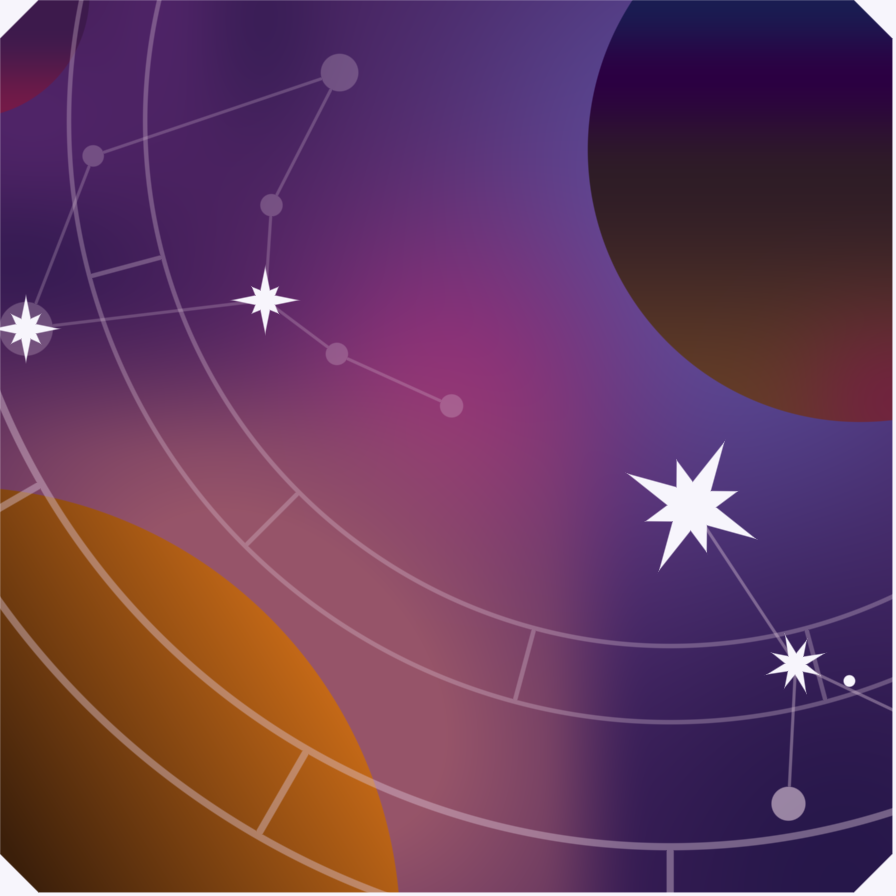
Write a Shadertoy shader that draws this background.

```glsl
const vec3 INDIGO = vec3(0.27, 0.12, 0.35);
const vec3 BLUE = vec3(0.36, 0.31, 0.62);
const vec3 MAGENTA = vec3(0.59, 0.19, 0.47);
const vec3 ROSE = vec3(0.59, 0.33, 0.41);
const vec3 MIDNIGHT = vec3(0.15, 0.09, 0.29);
const vec3 VIOLET = vec3(0.33, 0.15, 0.43);
const vec3 ORANGE = vec3(0.77, 0.41, 0.09);
const vec3 UMBER = vec3(0.23, 0.12, 0.04);
const vec3 CRIMSON = vec3(0.46, 0.10, 0.28);
const vec3 CHALK = vec3(0.87, 0.78, 0.85);
const vec3 STARLIGHT = vec3(0.97, 0.96, 0.99);

const vec2 DIAL_CENTRE = vec2(0.748, 0.865);
const vec2 INNER_BAND = vec2(0.586, 0.671);
const vec2 OUTER_BAND = vec2(0.810, 0.921);
const float TICK_STEP = 0.523599;
const float LINE_HALF = 0.0017;

// Constellation path: position and dot radius
const int NODES = 8;
const vec3 PATH[NODES] = vec3[NODES](
    vec3(0.504, 0.547, 0.013), vec3(0.376, 0.605, 0.0125),
    vec3(0.296, 0.665, 0.0), vec3(0.303, 0.771, 0.0125),
    vec3(0.379, 0.919, 0.021), vec3(0.104, 0.826, 0.012),
    vec3(0.029, 0.633, 0.030), vec3(0.296, 0.665, 0.0));
const vec2 BIG_STAR = vec2(0.772, 0.435);
const vec2 SMALL_STAR = vec2(0.888, 0.259);
const vec2 PENDANT = vec2(0.880, 0.103);

float fill(float d) {
    float px = 1.0 / iResolution.y;
    return 1.0 - smoothstep(-px, px, d);
}

float glow(vec2 p, vec2 centre, vec2 radii) {
    vec2 d = (p - centre) / radii;
    return exp(-dot(d, d));
}

float disc(vec2 p, vec2 centre, float radius) {
    return fill(length(p - centre) - radius);
}

float segment(vec2 p, vec2 a, vec2 b) {
    vec2 ab = b - a;
    float t = clamp(dot(p - a, ab) / dot(ab, ab), 0.0, 1.0);
    return fill(length(p - a - ab * t) - LINE_HALF);
}

mat2 rotation(float a) {
    return mat2(cos(a), -sin(a), sin(a), cos(a));
}

// Signed distance to a four-pointed star
float spikes(vec2 p, float tip, float valley) {
    p = abs(p);
    if (p.y > p.x) p = p.yx;
    vec2 normal = normalize(vec2(valley, tip - valley));
    return dot(p - vec2(tip, 0.0), normal);
}

float star(vec2 p, float tip, float shortTip, float angle) {
    p = rotation(angle) * p;
    float valley = 0.17 * tip;
    return fill(min(spikes(p, tip, valley), spikes(rotation(0.785398) * p, shortTip, valley)));
}

// Two concentric rings joined by evenly spaced ticks
float dialBand(vec2 p, vec2 band, float halfWidth, float offset) {
    vec2 d = p - DIAL_CENTRE;
    float r = length(d);
    float a = mod(atan(d.x, -d.y) - offset + 0.5 * TICK_STEP, TICK_STEP) - 0.5 * TICK_STEP;
    float rings = min(abs(r - band.x), abs(r - band.y));
    float tick = max(abs(r * sin(a)), max(band.x - r, r - band.y));
    return fill(min(rings, tick) - halfWidth);
}

vec3 nebula(vec2 p) {
    vec3 col = mix(INDIGO, BLUE, glow(p, vec2(0.807, 0.74), vec2(0.34, 0.43)));
    col = mix(col, VIOLET, 0.7 * glow(p, vec2(0.03, 0.86), vec2(0.15, 0.12)));
    col = mix(col, VIOLET, 0.6 * glow(p, vec2(0.19, 1.0), vec2(0.07, 0.15)));
    col = mix(col, MIDNIGHT, 0.5 * glow(p, vec2(0.02, 0.71), vec2(0.14, 0.08)));
    col = mix(col, MIDNIGHT, 0.4 * glow(p, vec2(0.295, 0.97), vec2(0.07, 0.12)));
    col = mix(col, MAGENTA, 0.92 * glow(p, vec2(0.50, 0.545), vec2(0.195, 0.22)));
    col = mix(col, MIDNIGHT, glow(p, vec2(0.94, 0.01), vec2(0.29, 0.34)));
    // Diagonal rose haze with soft limits
    vec2 q = rotation(0.785398) * (p - vec2(0.3125, 0.245));
    float haze = min(1.3 * glow(q, vec2(0.0), vec2(0.286, 0.417)), 1.0);
    haze *= 1.0 - smoothstep(0.60, 0.73, p.x);
    haze *= 1.0 - smoothstep(0.48, 0.70, p.y);
    return mix(col, ROSE, haze);
}

vec3 planets(vec2 p, vec3 col) {
    float warmth = dot(p - vec2(0.026, 0.023), vec2(0.85, 0.53)) / 0.40;
    col = mix(col, mix(UMBER, ORANGE, clamp(warmth, 0.0, 1.0)), disc(p, vec2(-0.052, -0.042), 0.499));
    vec3 ruby = mix(CRIMSON, vec3(0.24, 0.10, 0.30), smoothstep(0.87, 0.97, p.y));
    col = mix(col, ruby, disc(p, vec2(-0.039, 1.007), 0.139));
    vec3 shade = mix(vec3(0.39, 0.24, 0.15), vec3(0.18, 0.11, 0.15), smoothstep(0.53, 0.82, p.y));
    shade = mix(shade, vec3(0.17, 0.0, 0.26), smoothstep(0.80, 0.92, p.y));
    shade = mix(shade, vec3(0.10, 0.11, 0.32), smoothstep(0.91, 1.0, p.y));
    shade = mix(shade, CRIMSON, 0.7 * glow(p, vec2(1.0, 0.55), vec2(0.11, 0.10)));
    return mix(col, shade, disc(p, vec2(0.960, 0.833), 0.304));
}

void mainImage(out vec4 fragColor, in vec2 fragCoord) {
    vec2 p = fragCoord / iResolution.xy;
    vec3 col = planets(p, nebula(p));

    // Dial
    col = mix(col, CHALK, 0.32 * dialBand(p, INNER_BAND, 0.0025, 0.5 * TICK_STEP));
    col = mix(col, CHALK, 0.42 * dialBand(p, OUTER_BAND, 0.0040, 0.0));

    // Constellations
    float links = 0.0, dots = 0.0;
    for (int i = 0; i < NODES; i++) {
        dots = max(dots, disc(p, PATH[i].xy, PATH[i].z));
        if (i > 0) links = max(links, segment(p, PATH[i - 1].xy, PATH[i].xy));
    }
    col = mix(col, CHALK, max(0.25 * links, 0.27 * dots));
    float chain = max(segment(p, BIG_STAR, SMALL_STAR), segment(p, SMALL_STAR, PENDANT));
    chain = max(chain, segment(p, SMALL_STAR, vec2(1.0, 0.206)));
    col = mix(col, CHALK, max(0.4 * chain, 0.62 * disc(p, PENDANT, 0.019)));

    // Stars
    float stars = star(p - PATH[2].xy, 0.037, 0.021, 0.0);
    stars = max(stars, star(p - PATH[6].xy, 0.037, 0.023, 0.0));
    stars = max(stars, star(p - BIG_STAR, 0.080, 0.054, -0.47));
    stars = max(stars, star(p - SMALL_STAR, 0.034, 0.029, 0.35));
    stars = max(stars, disc(p, vec2(0.948, 0.240), 0.0065));
    col = mix(col, STARLIGHT, stars);

    // Frame with cut corners
    vec2 edge = abs(p - vec2(0.498, 0.502));
    float frame = max(max(edge.x, edge.y) - 0.498, (edge.x + edge.y - 0.953) * 0.7071);
    fragColor = vec4(mix(STARLIGHT, col, fill(frame)), 1.0);
}
```
